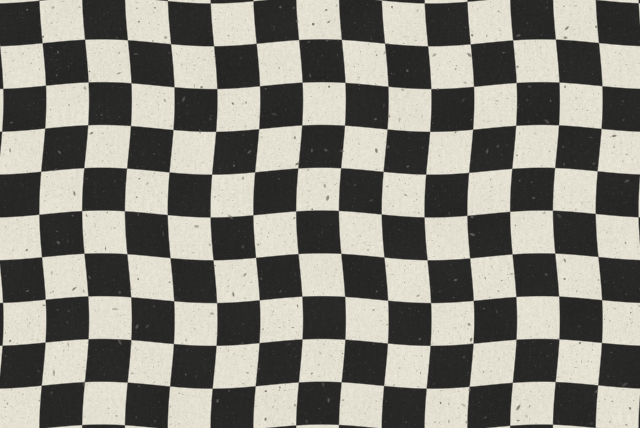
Give the GLSL for this pattern, as a Shadertoy shader.

```glsl
// Wavy cream and charcoal checkerboard printed on speckled, grainy paper.

const float TAU = 6.2831853;
const float ROWS = 10.0;           // squares per canvas height
const float WAVE_LENGTH = 0.5137;  // in canvas heights
const float WAVE_HEIGHT = 0.0081;
const vec2 WAVE_CREST = vec2(0.238, 0.766);

const vec3 CREAM = vec3(0.892, 0.880, 0.822);
const vec3 CHARCOAL = vec3(0.157, 0.156, 0.153);
const vec3 DARK_FLECK = vec3(0.40, 0.38, 0.34);
const vec3 PALE_FLECK = vec3(0.50, 0.49, 0.46);

vec2 hash2(vec2 p) {
    vec3 q = fract(p.xyx * vec3(0.1031, 0.1030, 0.0973));
    q += dot(q, q.yzx + 33.33);
    return fract((q.xx + q.yz) * q.zy);
}

float cornerSlope(vec2 corner, vec2 offset) {
    float angle = TAU * hash2(corner).x;
    return dot(vec2(cos(angle), sin(angle)), offset);
}

// Gradient noise, roughly -0.7 to 0.7.
float gradientNoise(vec2 p) {
    vec2 i = floor(p), f = fract(p);
    vec2 u = f * f * f * (f * (f * 6.0 - 15.0) + 10.0);
    vec2 e = vec2(1.0, 0.0);
    float low = mix(cornerSlope(i, f), cornerSlope(i + e, f - e), u.x);
    float high = mix(cornerSlope(i + e.yx, f - e.yx), cornerSlope(i + 1.0, f - 1.0), u.x);
    return mix(low, high, u.y);
}

// Shift each axis by a cosine running along the other one.
vec2 waveWarp(vec2 p, float size, float wavelength, vec2 crest) {
    return p - size * cos(TAU * (p.yx - crest.yx) / wavelength);
}

// Triangle wave that changes sign at every integer.
vec2 signedStripes(vec2 t) {
    return abs(mod(t + 0.5, 2.0) - 1.0) - 0.5;
}

// 1 on light squares, 0 on dark squares, smoothed over blur.
float checker(vec2 t, float blur) {
    vec2 s = clamp(signedStripes(t) / blur, -1.0, 1.0);
    return 0.5 + 0.5 * s.x * s.y;
}

// One randomly turned oval fleck in some cells of a grid.
float flecks(vec2 p, float density, float chance, float radius, float pixel, float seed) {
    vec2 cell = floor(p * density);
    vec2 place = hash2(cell + seed);
    vec2 kind = hash2(cell + seed + 57.0);
    vec2 look = hash2(cell + seed + 131.0);
    vec2 d = p - (cell + 0.2 + 0.6 * place) / density;
    float angle = TAU * look.x;
    d = mat2(cos(angle), sin(angle), -sin(angle), cos(angle)) * d;
    d.x *= mix(0.4, 1.0, look.y);
    float size = radius * mix(0.4, 1.0, kind.y * kind.y);
    float cover = clamp(0.5 + (size - length(d)) / pixel, 0.0, 1.0);
    return cover * step(kind.x, chance) * mix(0.35, 1.0, place.x);
}

void mainImage(out vec4 fragColor, in vec2 fragCoord) {
    vec2 p = fragCoord / iResolution.y;
    float pixel = 1.0 / iResolution.y;

    // Bent checkerboard
    vec2 board = ROWS * waveWarp(p, WAVE_HEIGHT, WAVE_LENGTH, WAVE_CREST);
    float light = checker(board, 0.7 * ROWS * pixel);
    vec3 color = mix(CHARCOAL, CREAM, light);

    // Paper grain and faint vertical fibres
    float grain = gradientNoise(p * 233.0) + 0.6 * gradientNoise(p * 97.0 + 19.0);
    float fibre = gradientNoise(p * vec2(150.0, 24.0) + 41.0);
    float mottle = gradientNoise(p * 9.0 + 7.0);
    color += (grain + 0.4 * fibre) * mix(0.017, 0.042, light);
    color += mottle * 0.012;

    // Chips and dust, dark on cream and pale on charcoal
    float chips = flecks(p, 27.0, 0.30, 0.0032, pixel, 3.0);
    float dust = 0.0;
    for (int i = 0; i < 2; i++) {
        float layer = float(i);
        dust = max(dust, flecks(p + 0.37 * layer, 52.0 + 23.0 * layer, 0.27, 0.0013, pixel, 11.0 + 29.0 * layer));
    }
    float wear = max(chips, 0.55 * dust) * mix(0.6, 0.8, light);
    color = mix(color, mix(PALE_FLECK, DARK_FLECK, light), wear);

    fragColor = vec4(clamp(color, 0.0, 1.0), 1.0);
}
```
